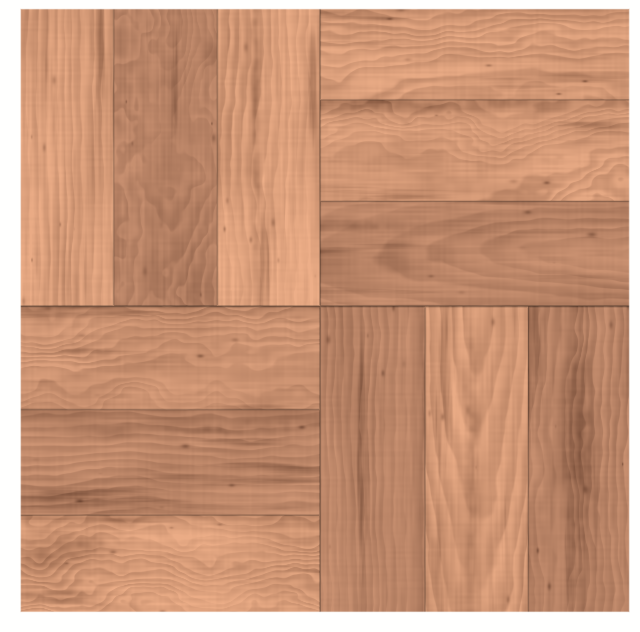
Give the GLSL for this texture, as a Shadertoy shader.

```glsl
const vec3 PAPER = vec3(1.0, 1.0, 0.995);
const vec3 LIGHT_WOOD = vec3(0.885, 0.645, 0.500);
const vec3 DARK_WOOD = vec3(0.725, 0.515, 0.400);
const vec3 GRAIN_TINT = vec3(0.66, 0.61, 0.58);
const vec2 PANEL_LOW = vec2(0.0325, 0.0320);
const vec2 PANEL_HIGH = vec2(0.9830, 0.9855);
const vec2 PANEL_SPLIT = vec2(0.492, 0.507);

// Three planks per block, listed from the left or from the bottom.
struct Block {
    vec2 cuts;   // joints between planks
    vec3 tone;   // 0 dark, 1 light
    vec3 arch;   // straight to cathedral grain
    vec3 warp;   // waviness of the grain
    vec4 stainA; // centre and radii
    vec4 stainB;
};

Block blockAt(vec2 cell) {
    if (cell.x < 0.5 && cell.y > 0.5)
        return Block(vec2(0.310, 0.657), vec3(0.92, 0.10, 1.0), vec3(0.0, 0.6, 0.1),
            vec3(0.12, 0.75, 0.20), vec4(0.785, 0.65, 0.013, 0.45), vec4(0.63, 0.85, 0.03, 0.05));
    if (cell.y > 0.5)
        return Block(vec2(0.353, 0.695), vec3(0.18, 0.82, 0.88), vec3(1.0, 0.3, 0.25),
            vec3(0.16, 0.70, 0.45), vec4(0.12, 0.27, 0.22, 0.025), vec4(0.20, 0.68, 0.65, 0.03));
    if (cell.x < 0.5)
        return Block(vec2(0.316, 0.662), vec3(0.95, 0.25, 0.60), vec3(0.15, 0.0, 0.2),
            vec3(0.70, 0.20, 0.60), vec4(0.17, 0.21, 0.16, 0.055), vec4(0.65, 0.60, 0.40, 0.03));
    return Block(vec2(0.340, 0.674), vec3(0.15, 0.90, 0.12), vec3(0.0, 1.0, 0.1),
        vec3(0.16, 0.14, 0.30), vec4(0.84, 0.55, 0.045, 0.40), vec4(0.49, 0.50, 0.025, 0.55));
}

float hash(vec2 p) {
    vec3 q = fract(p.xyx * 0.1031);
    q += dot(q, q.yzx + 33.33);
    return fract((q.x + q.y) * q.z);
}

float noise(vec2 p) {
    vec2 i = floor(p), f = fract(p);
    f = f * f * (3.0 - 2.0 * f);
    return mix(mix(hash(i), hash(i + vec2(1, 0)), f.x),
               mix(hash(i + vec2(0, 1)), hash(i + vec2(1, 1)), f.x), f.y);
}

float fbm(vec2 p) {
    float sum = 0.0, gain = 0.5;
    for (int i = 0; i < 4; i++) {
        sum += gain * noise(p);
        p = p * 2.03 + 17.7;
        gain *= 0.5;
    }
    return sum / 0.9375;
}

int plankIndex(float across, vec2 cuts) {
    return int(step(cuts.x, across) + step(cuts.y, across));
}

// Growth rings; x runs along the plank, y across it, both 0 to 1.
float ringGrain(vec2 p, float arch, float warp, float seed) {
    float bend = (fbm(vec2(p.x * 3.5, p.y * 1.8) + seed) - 0.5) * warp;
    float oval = length(vec2((p.x - 1.1) * 0.5, p.y - 0.5));
    float level = mix(p.y, oval, arch) + bend;
    float phase = fract(level * 11.0 + 1.5 * noise(vec2(level * 5.0, seed)));
    return smoothstep(0.0, 0.75, phase) * (1.0 - smoothstep(0.82, 1.0, phase));
}

// Small dark pores scattered over one plank.
float flecks(vec2 p, float seed) {
    float mark = 0.0;
    for (int i = 0; i < 7; i++) {
        vec2 key = vec2(float(i) * 7.3, seed);
        vec2 centre = vec2(hash(key), hash(key + 41.0));
        float size = mix(0.4, 1.2, hash(key + 83.0));
        vec2 d = (p - centre) / (vec2(0.013, 0.020) * size);
        mark = max(mark, exp(-dot(d, d)) * hash(key + 19.0));
    }
    return mark;
}

float stain(vec2 q, vec4 spot) {
    vec2 wobble = vec2(noise(q * 13.0), noise(q * 13.0 + 50.0)) - 0.5;
    vec2 d = (q - spot.xy) / spot.zw + wobble * 0.8;
    return exp(-dot(d, d)) * mix(0.5, 1.0, noise(q * 45.0));
}

vec3 woodColor(vec2 q, vec2 cell, Block b, bool upright) {
    vec2 p = upright ? q.yx : q;
    int index = plankIndex(p.y, b.cuts);
    float low = index == 0 ? 0.0 : b.cuts[index - 1];
    float high = index == 2 ? 1.0 : b.cuts[index];
    vec2 local = vec2(p.x, (p.y - low) / (high - low));
    float seed = 13.7 + float(index) * 31.0 + dot(cell, vec2(107.0, 211.0));

    float rings = ringGrain(local, b.arch[index], b.warp[index], seed);
    float fibre = noise(vec2(p.x * 7.0, p.y * 130.0) + seed);
    float saw = noise(vec2(p.x * 110.0, p.y * 9.0) + seed);
    float cloud = fbm(vec2(p.x * 2.5, p.y * 9.0) + seed);
    float streak = smoothstep(0.60, 0.85, fbm(vec2(p.x * 1.6, p.y * 24.0) + seed));
    float visible = mix(0.25, 1.0, noise(local * vec2(2.0, 3.0) + seed));

    float dark = 0.38 * rings * visible + 0.20 * (fibre - 0.5) + 0.08 * (saw - 0.5);
    dark += 0.45 * (cloud - 0.5) + 0.50 * streak + 0.75 * flecks(local, seed);
    vec2 across = upright ? vec2(b.stainA.x, b.stainB.x) : vec2(b.stainA.y, b.stainB.y);
    if (plankIndex(across.x, b.cuts) == index) dark += 0.65 * stain(q, b.stainA);
    if (plankIndex(across.y, b.cuts) == index) dark += 0.50 * stain(q, b.stainB);
    if (!upright) dark += 0.25 * smoothstep(0.82, 1.0, local.y) * (1.0 - b.arch[index]);
    vec3 base = mix(DARK_WOOD, LIGHT_WOOD, b.tone[index]);
    return base * mix(vec3(1.0), GRAIN_TINT, clamp(dark, -0.15, 1.2));
}

float seam(float distance, float width, float blur) {
    return 1.0 - smoothstep(width - blur, width + blur, abs(distance));
}

void mainImage(out vec4 fragColor, in vec2 fragCoord) {
    vec2 canvas = fragCoord / iResolution.xy;
    float blur = max(1.0 / min(iResolution.x, iResolution.y), 0.0015);
    vec2 panelSize = PANEL_HIGH - PANEL_LOW;
    vec2 panel = (canvas - PANEL_LOW) / panelSize;

    // Four blocks with alternating plank direction.
    vec2 cell = step(PANEL_SPLIT, panel);
    vec2 size = mix(PANEL_SPLIT, 1.0 - PANEL_SPLIT, cell);
    vec2 q = (panel - cell * PANEL_SPLIT) / size;
    bool upright = cell.x != cell.y;
    Block b = blockAt(cell);
    vec3 color = woodColor(q, cell, b, upright);

    // Joints between planks and between blocks.
    vec2 scale = size * panelSize;
    vec2 gaps = upright ? (q.x - b.cuts) * scale.x : (q.y - b.cuts) * scale.y;
    float joint = max(seam(gaps.x, 0.0010, blur), seam(gaps.y, 0.0010, blur));
    vec2 split = (panel - PANEL_SPLIT) * panelSize;
    float cross = max(seam(split.x, 0.0011, blur), seam(split.y, 0.0015, blur));
    color *= 1.0 - max(0.28 * joint, 0.36 * cross);

    // Plain margin around the panel.
    vec2 inset = min(canvas - PANEL_LOW, PANEL_HIGH - canvas);
    float inside = smoothstep(-blur, blur, min(inset.x, inset.y));
    fragColor = vec4(mix(PAPER, color, inside), 1.0);
}
```
